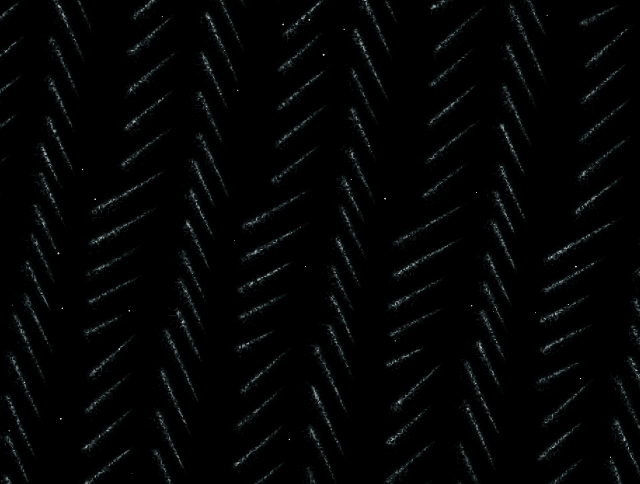
Give the GLSL for this pattern, as a Shadertoy shader.

```glsl
#define COLUMN_STEP vec2(0.312, 0.033)
#define BLOCK_STEP vec2(-0.0893, 0.739)
#define ORIGIN vec2(0.718, -0.0206)
#define GRAIN_SCALE 345.0
#define CORE_WIDTH 0.0039
#define HALO_WIDTH 0.0088
#define SPRAY_WIDTH 0.019
#define JITTER 0.006
#define CORE_GAIN 0.48
#define HALO_GAIN 0.13
#define SPECK_GRID 13.0
#define SPECK_CHANCE 0.15

float hash(vec2 p) {
    vec3 q = fract(p.xyx * 0.1031);
    q += dot(q, q.yzx + 33.33);
    return fract((q.x + q.y) * q.z);
}

vec2 hash2(vec2 p) {
    return vec2(hash(p), hash(p + 57.3));
}

float noise(vec2 p) {
    vec2 i = floor(p), f = fract(p);
    f = f * f * (3.0 - 2.0 * f);
    return mix(mix(hash(i), hash(i + vec2(1, 0)), f.x),
               mix(hash(i + vec2(0, 1)), hash(i + vec2(1, 1)), f.x), f.y);
}

// Tapered chalk stroke: x is the core, y the dim halo, z the one-sided spray
vec3 stroke(vec2 p, vec2 start, vec2 reach, float bend) {
    vec2 q = p - start;
    float len = length(reach);
    float t = dot(q, reach) / (len * len);
    if (t < -0.2 || t > 1.15) return vec3(0.0);
    float d = dot(q, vec2(-reach.y, reach.x)) / len;
    if (abs(d) > 0.05) return vec3(0.0);
    d += bend * t * (1.0 - t);
    float along = clamp(t, 0.0, 1.0);
    float w = CORE_WIDTH * mix(1.0, 0.48, along);
    float h = (d - 0.0015) / (HALO_WIDTH * mix(1.0, 0.55, along));
    float s = (d - 0.009) / SPRAY_WIDTH;
    float ends = smoothstep(-0.08, 0.06, t) * smoothstep(1.14, 0.8, t);
    float core = exp(-d * d / (w * w)) * ends * mix(1.0, 0.72, along);
    float halo = exp(-h * h) * ends * mix(1.0, 0.4, along);
    float spray = exp(-3.0 * s * s) * smoothstep(-0.2, 0.05, t) * smoothstep(0.75, 0.1, t);
    return vec3(core, halo, spray);
}

// Run of strokes whose start and reach change evenly
vec3 strokeRun(vec2 p, vec2 start, vec2 pitch, vec2 reach, vec2 tilt,
               int count, vec2 cell, float seed) {
    vec3 ink = vec3(0.0);
    for (int k = 0; k < count; k++) {
        float n = float(k);
        vec2 shared = hash2(vec2(n, seed)) - 0.5;
        vec2 id = cell * 17.0 + vec2(n + 200.0, seed + 300.0);
        vec2 own = hash2(id) - 0.5;
        vec2 a = start + pitch * n + JITTER * (shared + 0.6 * own);
        vec2 v = (reach + tilt * n) * (1.05 + 0.2 * shared.x + 0.16 * own.y);
        float strength = mix(0.75, 1.15, hash(id + 9.7));
        ink += strength * stroke(p, a, v, 0.012 * own.x);
    }
    return ink;
}

// One block holds a rising column and a falling column, each in two runs
vec3 block(vec2 p, vec2 cell) {
    return strokeRun(p, vec2(0.182, 0.124), vec2(-0.006, 0.0756),
                     vec2(0.086, -0.078), vec2(0.0, 0.003), 5, cell, 11.0)
         + strokeRun(p, vec2(0.098, 0.522), vec2(-0.0035, 0.0636),
                     vec2(0.117, -0.066), vec2(-0.010, 0.007), 5, cell, 23.0)
         + strokeRun(p, vec2(0.024, 0.0), vec2(-0.005, 0.0825),
                     vec2(0.058, 0.128), vec2(-0.003, -0.007), 5, cell, 37.0)
         + strokeRun(p, vec2(-0.005, 0.385), vec2(-0.007, 0.062),
                     vec2(0.042, 0.090), vec2(0.001, 0.002), 6, cell, 53.0);
}

// Sparse bright dust
float specks(vec2 p, float pixel) {
    vec2 g = p * SPECK_GRID, id = floor(g) + 71.0;
    vec2 center = 0.15 + 0.7 * hash2(id);
    float radius = mix(0.0006, 0.0021, hash(id + 3.1));
    float d = length(fract(g) - center) / SPECK_GRID;
    float mote = 1.0 - smoothstep(radius - 0.5 * pixel, radius + 0.5 * pixel, d);
    return mote * step(hash(id + 8.9), SPECK_CHANCE);
}

void mainImage(out vec4 fragColor, in vec2 fragCoord) {
    // Heights of the canvas, measured downward from the top left
    vec2 p = vec2(fragCoord.x, iResolution.y - fragCoord.y) / iResolution.y;

    // Skewed lattice of blocks
    vec2 q = p - ORIGIN;
    mat2 lattice = mat2(COLUMN_STEP, BLOCK_STEP);
    vec2 cell = floor(inverse(lattice) * q);
    vec3 ink = vec3(0.0);
    for (int j = -1; j <= 1; j++) {
        vec2 c = cell + vec2(0, j);
        ink += block(q - lattice * c, c + 20.0);
    }

    // Grainy core over a dim broken halo and scattered spray
    float fine = noise(p * GRAIN_SCALE);
    float coarse = noise(p * GRAIN_SCALE * 0.3 + 40.0);
    float dust = noise(p * GRAIN_SCALE * 0.8 + 90.0);
    float value = ink.x * (0.06 + CORE_GAIN * smoothstep(0.25, 0.95, fine) * mix(0.6, 1.35, coarse));
    value += HALO_GAIN * ink.y * smoothstep(0.25, 0.85, dust);
    value += 0.14 * min(ink.z, 1.0) * smoothstep(0.62, 0.95, dust) * smoothstep(0.2, 0.7, coarse);

    vec3 color = value * mix(vec3(0.70, 0.98, 1.0), vec3(0.92, 1.0, 0.99), min(2.0 * value, 1.0));
    color = mix(color, vec3(0.78, 0.82, 0.80), specks(p, 1.0 / iResolution.y));
    fragColor = vec4(color, 1.0);
}
```
